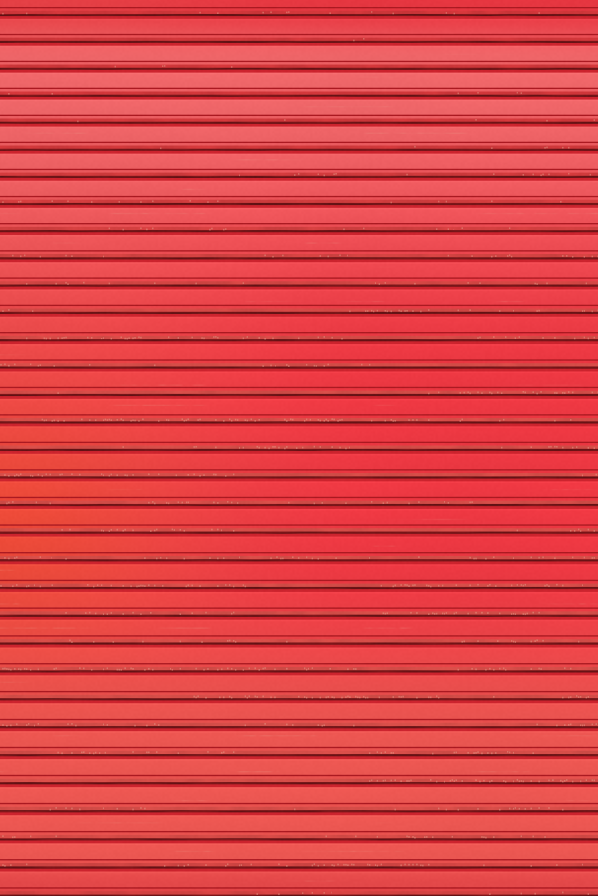
Write a Shadertoy shader that draws this texture.

```glsl
const float SLATS_TOP = 33.39;      // slats per canvas height at the top edge
const float SLAT_STRETCH = 0.82;    // slats grow slightly taller downwards
const float SLAT_OFFSET = 0.56;

// Positions within one slat, from one gap (0) down to the next (1)
const float GAP_HALF = 0.040;
const float FACE_START = 0.14;
const float SEAM_START = 0.70;
const float SEAM_END = 0.75;
const float DUST_START = 0.84;

const float SPECK_SIZE = 0.0022;    // fraction of canvas height
const float SPECK_DENSITY = 0.30;
const float SPECK_STRENGTH = 0.45;
const float SCRATCH_AMOUNT = 0.20;
const float EDGE_SHADE = 0.40;

const vec3 RED    = vec3(0.93, 0.22, 0.26);
const vec3 PINK   = vec3(0.935, 0.40, 0.41);
const vec3 CORAL  = vec3(0.925, 0.34, 0.32);
const vec3 ORANGE = vec3(0.92, 0.29, 0.20);
const vec3 DEEP   = vec3(0.80, 0.14, 0.18);
const vec3 SEAM   = vec3(0.67, 0.10, 0.13);
const vec3 DUSTY  = vec3(0.83, 0.30, 0.28);
const vec3 GAP    = vec3(0.44, 0.08, 0.09);
const vec3 CHIP   = vec3(0.91, 0.64, 0.56);

float hash(vec2 p) {
    return fract(sin(dot(p, vec2(127.1, 311.7))) * 43758.5453);
}

float noise(vec2 p) {
    vec2 i = floor(p), f = fract(p);
    f = f * f * (3.0 - 2.0 * f);
    return mix(mix(hash(i), hash(i + vec2(1, 0)), f.x),
               mix(hash(i + vec2(0, 1)), hash(i + vec2(1, 1)), f.x), f.y);
}

// Antialiased coverage of the interval [a, b]
float band(float x, float a, float b, float aa) {
    return clamp((x - a) / aa + 0.5, 0.0, 1.0) * clamp((b - x) / aa + 0.5, 0.0, 1.0);
}

// Broad reflections across the whole shutter
vec3 paint(vec2 uv) {
    float y = uv.y;
    vec3 col = mix(RED, CORAL, 0.55 * (1.0 - smoothstep(0.0, 0.65, uv.x)));
    col = mix(col, CORAL, smoothstep(0.62, 0.84, y));
    col = mix(col, PINK, smoothstep(0.0, 0.07, y) * (1.0 - smoothstep(0.10, 0.42, y)));
    vec2 d = (uv - vec2(0.0, 0.59)) / vec2(0.26, 0.14);
    col = mix(col, ORANGE, 0.8 * exp(-dot(d, d)));
    float edge = 1.0 - smoothstep(0.01, 0.05, y) + smoothstep(0.96, 0.985, y);
    col = mix(col, DEEP + 0.06, EDGE_SHADE * edge);
    return col * (0.995 + 0.015 * noise(uv * vec2(5.0, 9.0)));
}

void mainImage(out vec4 fragColor, in vec2 fragCoord) {
    vec2 uv = fragCoord / iResolution.xy;
    uv.y = 1.0 - uv.y;
    float x = fragCoord.x / iResolution.y;

    // Slat index and position inside it
    float slat = uv.y * (SLATS_TOP - SLAT_STRETCH * uv.y) - SLAT_OFFSET;
    float aa = (SLATS_TOP - 2.0 * SLAT_STRETCH * uv.y) / iResolution.y;
    float row = floor(slat);
    float p = fract(slat);
    float gapDist = abs(fract(slat + 0.5) - 0.5);

    // Curved face with a soft sheen
    vec3 face = paint(uv) * (0.995 + 0.01 * hash(vec2(row, 4.0)));
    vec3 col = face * mix(1.01, 0.99, smoothstep(FACE_START, SEAM_START, p));
    col += 0.02 * band(p, FACE_START, FACE_START + 0.06, aa);

    // Scratches: short, thin strokes on some faces
    float strokeY = mix(0.25, 0.62, hash(vec2(row, 9.0)));
    float stroke = smoothstep(0.72, 0.85, noise(vec2(x * 14.0, row * 7.3)))
                 * noise(vec2(x * 160.0, row));
    col = mix(col, CHIP, SCRATCH_AMOUNT * stroke * band(p, strokeY, strokeY + 0.05, aa));

    // Rolled edges, seam and lower lip
    col = mix(col, DEEP, band(p, -1.0, FACE_START, aa));
    col = mix(col, mix(face, DEEP, 0.12), band(p, SEAM_END, DUST_START, aa));
    col = mix(col, SEAM, band(p, SEAM_START, SEAM_END, aa));

    // Dusty lip, heavier on the lower slats
    float wear = smoothstep(0.10, 0.45, uv.y) * (1.0 - 0.5 * smoothstep(0.9, 1.0, uv.y));
    float grime = noise(vec2(x * 60.0, row * 5.0));
    vec3 dust = mix(DEEP, DUSTY, 0.45 + 0.55 * wear) * (0.96 + 0.08 * grime);
    col = mix(col, dust, band(p, DUST_START, 2.0, aa));

    // Dark gap with uneven depth
    vec3 gap = GAP * (0.85 + 0.3 * noise(vec2(x * 35.0, row * 3.0)));
    col = mix(col, gap, band(gapDist, -1.0, GAP_HALF, aa));

    // Chipped paint along the lip
    float cell = x / SPECK_SIZE;
    float patches = smoothstep(0.3, 0.8, noise(vec2(x * 9.0, row * 2.7)));
    float chance = SPECK_DENSITY * patches * (0.2 + 0.8 * wear);
    float chipped = step(1.0 - chance, hash(vec2(floor(cell), row)));
    float chipAa = 1.0 / (SPECK_SIZE * iResolution.y);
    float chipY = 0.88 + 0.07 * hash(vec2(row, floor(cell) + 0.5));
    float chip = chipped * band(fract(cell), 0.1, 0.9, chipAa)
               * band(p, chipY - 0.03, chipY + 0.03, aa);
    col = mix(col, CHIP, SPECK_STRENGTH * chip);

    // Fine paint grain
    col += 0.012 * (noise(vec2(x, uv.y) * 400.0) - 0.5);
    fragColor = vec4(clamp(col, 0.0, 1.0), 1.0);
}
```
